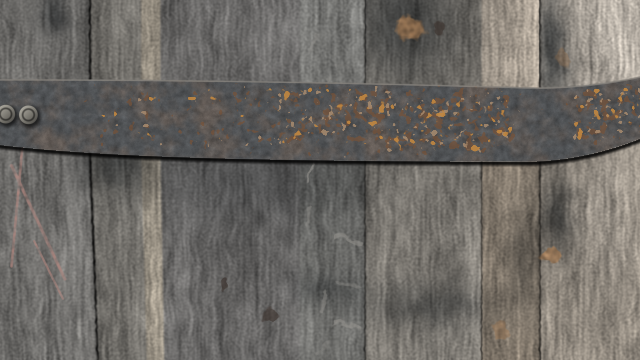
This texture is drawn by a WebGL 2 fragment shader. Its source:

```glsl
#version 300 es
precision highp float;
// Weathered barrel staves crossed by a rust-speckled iron hoop with two bolts.
uniform vec2 u_resolution;
out vec4 fragColor;

vec2 hash2(vec2 p) {
  vec3 q = fract(p.xyx * vec3(0.1031, 0.103, 0.0973));
  q += dot(q, q.yzx + 33.33);
  return fract((q.xx + q.yz) * q.zy);
}
// Gradient noise
float corner(vec2 i, vec2 f, vec2 o) { return dot(hash2(i + o) * 2.0 - 1.0, f - o); }
float noise(vec2 p) {
  vec2 i = floor(p), f = fract(p), u = f * f * (3.0 - 2.0 * f), o = vec2(0, 1);
  return mix(mix(corner(i, f, o.xx), corner(i, f, o.yx), u.x),
    mix(corner(i, f, o.xy), corner(i, f, o.yy), u.x), u.y);
}
float fbm(vec2 p) {
  float sum = 0.0, amp = 0.6;
  for (int i = 0; i < 4; i++, amp *= 0.55) {
    sum += amp * noise(p);
    p = mat2(1.6, 1.2, -1.2, 1.6) * p + 7.1;
  }
  return sum;
}
// Soft stain, hard-edged blot, line segment, joint and stave
float stain(vec2 p, float x, float y, float w, float h) {
  vec2 q = (p - vec2(x, y)) / vec2(w, h);
  return exp(-dot(q, q));
}
float blot(vec2 p, float x, float y, float w, float h) {
  return smoothstep(0.35, 0.6, stain(p, x, y, w, h));
}
float stroke(vec2 p, vec2 a, vec2 b, float width) {
  vec2 q = p - a, ab = b - a;
  float d = length(q - ab * clamp(dot(q, ab) / dot(ab, ab), 0.0, 1.0));
  return smoothstep(width, width * 0.2, d);
}
float seam(vec2 p, float x, float width) {
  float q = (p.x - x + 0.004 * noise(p.yy * 45.0)) / width;
  return exp(-q * q) * (0.9 + 0.6 * noise(vec2(x, p.y * 50.0)));
}
vec3 stave(vec3 base, vec3 tone, float x, float edge) {
  return mix(base, tone, smoothstep(edge - 0.005, edge + 0.005, x));
}
// Ragged spots where noise rises above a level
float spots(vec2 p, float scale, float level) {
  float n = noise(p * scale) + 0.45 * noise(p.yx * scale * 2.1);
  return smoothstep(level, level + 0.12, n);
}

vec3 wood(vec2 p) {
  float lower = smoothstep(0.68, 0.64, p.y);
  vec2 w = p, s = p + 0.05 * vec2(fbm(p * 13.0), fbm(p * 13.0 + 5.0));
  w.x -= 0.022 * max(1.0 - p.y / 0.57, 0.0) * smoothstep(0.6, 0.3, p.x);
  // Stave tones
  vec3 c = stave(vec3(0.41, 0.405, 0.395) + 0.02 * lower, vec3(0.45, 0.44, 0.42), w.x, 0.25);
  c = stave(c, vec3(0.58, 0.55, 0.50), w.x, 0.392);
  c = stave(c, vec3(0.41, 0.405, 0.40), w.x, 0.446);
  c = stave(c, vec3(0.45, 0.45, 0.44) - 0.04 * lower, w.x, 0.833);
  c = stave(c, vec3(0.49, 0.475, 0.45), w.x, 1.014);
  c = stave(c, vec3(0.67, 0.63, 0.58) - 0.14 * lower, w.x, 1.338);
  c = stave(c, vec3(0.65, 0.62, 0.58) - 0.09 * lower, w.x, 1.5);
  c += 0.08 * stain(p, 1.7, 0.9, 0.13, 0.25) + 0.06 * stain(s, 1.68, 0.4, 0.1, 0.2);
  // Dark weathering
  float dark = 0.5 * stain(s, 1.12, 0.94, 0.17, 0.2) * step(1.014, p.x)
    + 0.6 * stain(s, 1.53, 0.86, 0.05, 0.18) * step(1.498, p.x)
    + 0.5 * stain(s, 1.55, 0.4, 0.05, 0.11) + 0.25 * stain(s, 1.45, 0.28, 0.05, 0.14)
    + 0.25 * stain(s, 0.7, 0.5, 0.34, 0.13) + 0.4 * stain(s, 0.32, 0.55, 0.09, 0.07)
    + 0.35 * stain(s, 1.2, 0.15, 0.18, 0.06) + 0.25 * stain(s, 0.9, 0.2, 0.1, 0.04)
    + 0.4 * stain(s, 0.15, 0.96, 0.04, 0.06);
  c *= 1.0 - min(dark, 0.75) * vec3(1, 0.96, 0.92);
  // Long grain, wavy flecks and mottling
  float bend = 0.8 * noise(p * vec2(9, 14));
  c *= 1.0 + 0.2 * noise(vec2(w.x * 17.0 + bend, p.y * 1.7))
    + 0.18 * noise(vec2(w.x * 38.0 + bend, p.y * 2.5))
    + 0.27 * noise(vec2(w.x * 110.0 + bend, p.y * 6.0))
    + 0.28 * noise(vec2(w.x * 85.0 + 2.0 * bend, p.y * 19.0))
    + 0.32 * fbm(p * vec2(7, 5)) + 0.22 * noise(p * 130.0);
  // Pale curved scars
  for (int i = 0; i < 16; i++) {
    float k = float(i), side = mod(k, 2.0);
    vec2 rnd = hash2(vec2(k, 4)), q = s - vec2(0.85 + 0.09 * side + 0.06 * rnd.x, 0.04 + 0.06 * k);
    q.y += 9.0 * q.x * q.x;
    vec2 reach = mix(vec2(0.008, 0.022), vec2(0.028, -0.005), side) * (0.3 + rnd.y);
    c = mix(c, vec3(0.6, 0.59, 0.57), 0.6 * rnd.y * stroke(q, -reach, reach, 0.009));
  }
  // Joints
  c *= 1.0 - 0.75 * seam(w, 0.25, 0.004) - 0.5 * seam(w, 1.014, 0.0035)
    - 0.45 * seam(w, 1.338, 0.003) * lower - 0.55 * seam(w, 1.5, 0.0035);
  // Rust marks and knots
  float rust = blot(s, 1.142, 0.918, 0.043, 0.038) + blot(s, 1.535, 0.29, 0.034, 0.026)
    + 0.6 * blot(s, 1.395, 0.08, 0.025, 0.02) + 0.5 * blot(s, 1.56, 0.83, 0.02, 0.03);
  c = mix(c, vec3(0.6, 0.45, 0.31) * (1.0 + 0.6 * noise(p * 60.0)), 0.75 * rust);
  float knot = blot(s, 0.745, 0.125, 0.02, 0.02) + blot(s, 1.22, 0.92, 0.02, 0.03) + blot(s, 0.63, 0.21, 0.015, 0.02);
  c = mix(c, vec3(0.22, 0.18, 0.16), 0.6 * knot);
  // Chalk lines
  float chalk = stroke(p, vec2(0.062, 0.59), vec2(0.032, 0.26), 0.006)
    + stroke(p, vec2(0.032, 0.54), vec2(0.18, 0.225), 0.007) + stroke(p, vec2(0.095, 0.33), vec2(0.175, 0.17), 0.005);
  return mix(c, vec3(0.7, 0.53, 0.5), min(chalk, 1.0) * (0.55 + 0.6 * noise(p * 70.0)));
}

vec3 iron(vec2 p, float v) {
  vec3 c = mix(vec3(0.31, 0.32, 0.33), vec3(0.38, 0.35, 0.33), smoothstep(-0.15, 0.3, fbm(p * 11.0)));
  c *= 1.0 + 0.5 * fbm(p * 45.0);
  // Rust gathers in zones
  float cover = 0.6 * smoothstep(0.15, 0.35, p.x) + 0.4 * smoothstep(0.65, 0.9, p.x);
  cover *= 1.0 - smoothstep(1.4, 1.48, p.x) * smoothstep(1.61, 1.56, p.x);
  cover *= smoothstep(-0.05, 0.3, v) * smoothstep(1.1, 0.8, v);
  float bare = 0.45 * (1.0 - cover) - 0.5 * fbm(p * 14.0 + 3.0);
  c = mix(c, vec3(0.46, 0.32, 0.22), 0.7 * spots(p, 48.0, 0.1 + bare));
  c = mix(c, vec3(0.68, 0.56, 0.44), 0.8 * spots(p + 3.0, 56.0, 0.25 + bare));
  return mix(c, vec3(0.76, 0.53, 0.25), 0.9 * spots(p + 7.0, 42.0, 0.24 + bare));
}
vec3 bolt(vec3 c, vec2 q) {
  float d = length(q);
  c *= 1.0 - 0.6 * smoothstep(0.038, 0.02, length(q - vec2(0.005, -0.006)));
  vec3 metal = vec3(0.5, 0.49, 0.46) * (1.0 + 9.0 * (q.y - q.x));
  return mix(c, metal * (1.0 - 0.5 * smoothstep(0.005, 0.0, abs(d - 0.016))), smoothstep(0.028, 0.024, d));
}
void main() {
  vec2 p = gl_FragCoord.xy / u_resolution.y;
  float px = 1.0 / u_resolution.y, bend = max(p.x - 1.45, 0.0);
  float top = 0.78 - 0.0105 * p.x * p.x + 0.38 * bend * bend;
  float bottom = 0.549 + 0.048 * exp(-2.4 * p.x) + 0.6 * bend * bend;
  // Wood under the cast shadow
  vec3 c = wood(p) * (1.0 - 0.85 * smoothstep(0.017, 0.004, bottom - p.y) * step(p.y, bottom));
  // Hoop with worn rim
  vec3 hoop = bolt(bolt(iron(p, (p.y - bottom) / (top - bottom)), p - vec2(0.016, 0.683)), p - vec2(0.079, 0.681));
  hoop = mix(hoop, vec3(0.58, 0.56, 0.53), 0.7 * smoothstep(0.006, 0.002, top - p.y));
  c = mix(c, hoop, smoothstep(-px, px, min(p.y - bottom, top - p.y)));
  fragColor = vec4(clamp(c, 0.0, 1.0), 1.0);
}
```
